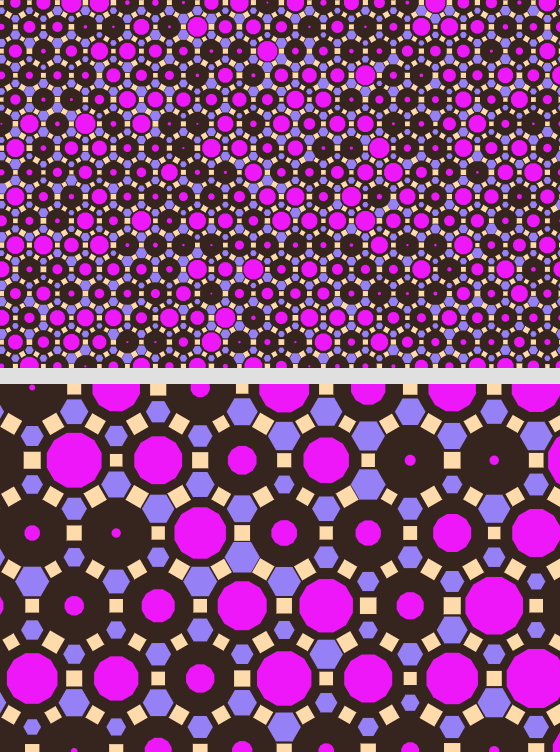
Top, the full canvas; bottom, a detail of the centre.
Write a Shadertoy shader that draws this pattern.

```glsl
#define REPEATS 20.0
#define ORIGIN vec2(0.05, 0.06)
#define DISC_SCALE vec2(0.08, 0.91)
#define SQUARE_SCALE vec2(0.7, 0.98)
#define HEXAGON_SCALE vec2(0.5, 1.0)
#define GROUND vec3(0.21, 0.145, 0.12)
#define MAGENTA vec3(0.93, 0.09, 0.98)
#define LAVENDER vec3(0.59, 0.50, 0.96)
#define CREAM vec3(1.0, 0.86, 0.67)

const float TAU = 6.2831853;
const float ROOT3 = 1.7320508;
const float EDGE = 1.0 / (3.0 + ROOT3); // common side length, lattice spacing 1

float hash(vec2 p) {
    vec3 h = fract(p.xyx * 0.1031);
    h += dot(h, h.yzx + 33.33);
    return fract((h.x + h.y) * h.z);
}

// Random scale for a tile, keyed by its centre snapped to an integer grid
float tileScale(vec2 center, vec2 range) {
    vec2 id = round(center * vec2(4.0, 12.0 / ROOT3));
    return mix(range.x, range.y, hash(id + 17.0));
}

vec2 direction(float angle) {
    return vec2(cos(angle), sin(angle));
}

// Distance to a regular polygon; one side faces the given angle
float polygon(vec2 p, float sides, float inradius, float facing) {
    float sector = TAU / sides;
    float angle = atan(p.y, p.x) - facing;
    angle -= sector * round(angle / sector);
    return length(p) * cos(angle) - inradius;
}

// Nearest point of the triangular lattice
vec2 latticePoint(vec2 p) {
    vec2 cell = vec2(1.0, ROOT3);
    vec2 a = round(p / cell) * cell;
    vec2 b = (floor(p / cell) + 0.5) * cell;
    return length(p - a) < length(p - b) ? a : b;
}

void mainImage(out vec4 fragColor, in vec2 fragCoord) {
    float pixel = REPEATS / iResolution.x;
    vec2 p = fragCoord * pixel - ORIGIN;

    // Tile centres around the nearest dodecagon
    vec2 disc = latticePoint(p);
    float sixth = TAU / 6.0;
    float turn = atan(p.y - disc.y, p.x - disc.x) / sixth;
    float facing = round(turn) * sixth;
    vec2 square = disc + 0.5 * direction(facing);
    vec2 hexagon = disc + direction((floor(turn) + 0.5) * sixth) / ROOT3;

    // Each tile shrinks inside its place in the tiling
    float discDist = polygon(p - disc, 12.0,
        EDGE * (1.0 + 0.5 * ROOT3) * tileScale(disc, DISC_SCALE), 0.0);
    float squareDist = polygon(p - square, 4.0,
        EDGE * 0.5 * tileScale(square, SQUARE_SCALE), facing);
    float hexagonDist = polygon(p - hexagon, 6.0,
        EDGE * 0.5 * ROOT3 * tileScale(hexagon, HEXAGON_SCALE), TAU / 12.0);

    // Smoothed fills over the ground
    vec3 color = GROUND;
    color = mix(color, LAVENDER, clamp(0.5 - hexagonDist / pixel, 0.0, 1.0));
    color = mix(color, CREAM, clamp(0.5 - squareDist / pixel, 0.0, 1.0));
    color = mix(color, MAGENTA, clamp(0.5 - discDist / pixel, 0.0, 1.0));
    fragColor = vec4(color, 1.0);
}
```
